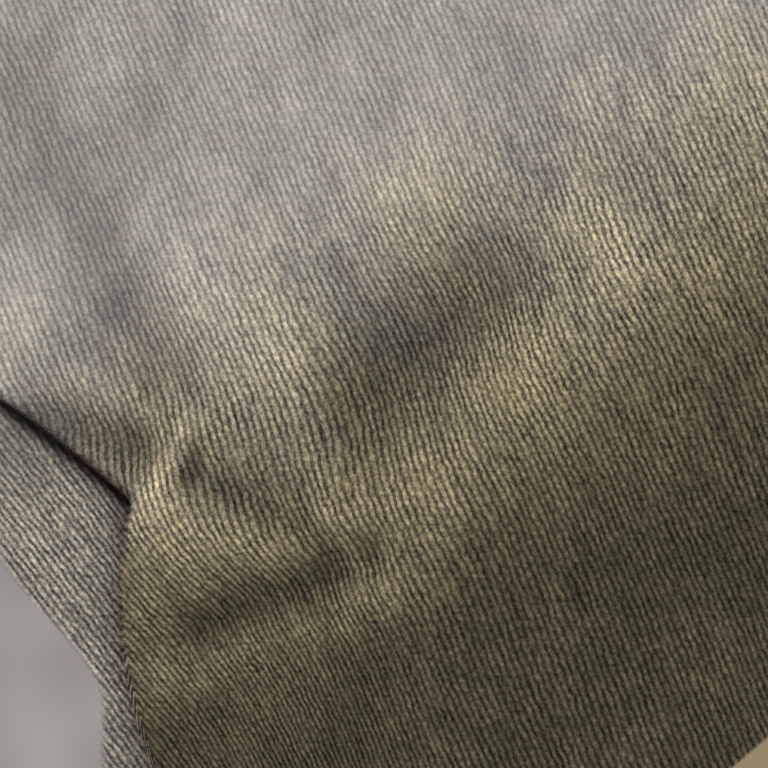
Reproduce this texture procedurally as a WebGL 2 fragment shader.

```glsl
#version 300 es
precision highp float;
uniform vec2 u_resolution;
out vec4 fragColor;

#define RIBS 102.0           // twill ribs across the canvas
#define STITCHES 86.0        // stitches along the height
#define LEAN 0.42            // sideways drift of a rib per unit of height
#define FOLD_BEND 0.07       // how far the folds bend the ribs
#define WEAVE_SOFT 0.21      // weave contrast on the pale, worn side
#define WEAVE_CRISP 0.54     // weave contrast on the shaded side
#define LIGHT_LEVEL 0.605
#define SHADE_LEVEL 0.255
#define COOL_TINT vec3(1.05, 1.00, 0.94)
#define WARM_TINT vec3(1.09, 1.00, 0.78)
#define INDIGO_TINT vec3(0.97, 1.00, 1.00)

const float TAU = 6.2831853;

float hash(vec2 p) {
    vec3 q = fract(p.xyx * vec3(0.1031, 0.1030, 0.0973));
    q += dot(q, q.yzx + 33.33);
    return fract((q.x + q.y) * q.z);
}

float corner(vec2 cell, vec2 offset) {
    float angle = TAU * hash(cell);
    return dot(vec2(cos(angle), sin(angle)), offset);
}

// Gradient noise, about -0.7 to 0.7
float noise(vec2 p) {
    vec2 i = floor(p), f = fract(p), e = vec2(0.0, 1.0);
    vec2 s = f * f * f * (f * (f * 6.0 - 15.0) + 10.0);
    return mix(mix(corner(i, f), corner(i + e.yx, f - e.yx), s.x),
               mix(corner(i + e, f - e), corner(i + e.yy, f - e.yy), s.x), s.y);
}

// Soft band around a segment, 1 on its axis
float band(vec2 p, vec2 a, vec2 b, float width) {
    vec2 ab = b - a;
    float h = clamp(dot(p - a, ab) / dot(ab, ab), 0.0, 1.0);
    float d = length(p - a - h * ab) / width;
    return exp(-d * d);
}

// Broad folds: positive faces the light
float folds(vec2 p) {
    float f = 0.10 * band(p, vec2(0.50, 0.29), vec2(0.80, 0.66), 0.075);
    f -= 0.15 * band(p, vec2(0.46, 0.49), vec2(0.62, 0.63), 0.085);
    f += 0.05 * band(p, vec2(0.20, 0.70), vec2(0.36, 0.50), 0.060);
    f -= 0.11 * band(p, vec2(0.03, 0.88), vec2(0.20, 0.52), 0.060);
    f -= 0.18 * band(p, vec2(0.06, 0.46), vec2(0.18, 0.42), 0.035);
    f += 0.06 * band(p, vec2(0.38, 0.56), vec2(0.43, 0.31), 0.040);
    f -= 0.09 * band(p, vec2(0.27, 0.38), vec2(0.42, 0.29), 0.030);
    f += 0.08 * band(p, vec2(0.20, 0.32), vec2(0.36, 0.29), 0.045);
    f -= 0.11 * band(p, vec2(0.26, 0.19), vec2(0.48, 0.28), 0.035);
    return f + 0.07 * band(p, vec2(0.22, 0.12), vec2(0.50, 0.23), 0.045);
}

// Twill weave around 0: broken ribs, small stitches, worn yarn
float twill(vec2 p, float lean, float bend) {
    float rib = (p.x + lean * (p.y - 0.25) + bend) * RIBS + 0.3 * noise(p * 60.0);
    float row = floor(rib + 0.5);
    float across = rib - row;
    float along = p.y * STITCHES - 0.3 * across + hash(vec2(row, 7.0));
    float ridge = smoothstep(0.05, 0.85, 0.5 + 0.5 * cos(TAU * across));
    float bead = 0.84 + 0.16 * cos(TAU * along);
    float ribDepth = 1.0 + 0.6 * noise(p * 28.0 + 3.0);
    float slub = 0.45 * noise(vec2(row * 3.7, along * 0.75))
               + 0.35 * noise(vec2(rib * 0.55, along * 0.22));
    float fuzz = 0.45 * noise(p * 130.0 + 9.0) + 0.65 * noise(p * 250.0);
    float visible = 1.0 - smoothstep(0.3, 0.5, RIBS / u_resolution.y);
    return visible * (ribDepth * (ridge * bead - 0.46) + slub + fuzz);
}

void main() {
    vec2 p = gl_FragCoord.xy / u_resolution;
    float soft = 0.003 + 1.0 / u_resolution.y;
    float relief = folds(p);
    float patches = noise(p * vec2(8.0, 6.0)) + 0.6 * noise(p * vec2(23.0, 15.0) + 5.0);

    // Main cloth, lit from the upper left
    float away = 0.5 * p.x + 1.0 - p.y;
    float level = mix(LIGHT_LEVEL, SHADE_LEVEL, smoothstep(0.38, 1.18, away)) + relief;
    float lowerLeft = (1.0 - smoothstep(0.15, 0.5, p.y)) * (1.0 - smoothstep(0.2, 0.6, p.x));
    float lean = LEAN + 0.45 * lowerLeft;
    float warmth = smoothstep(0.35, 0.95, away + 0.15 * patches);

    // Tucked panel below the crease at the left
    float creaseY = 0.48 - 0.62 * p.x - p.x * p.x;
    float edgeX = 0.158 + 0.9 * (p.y - 0.22) * (p.y - 0.22);
    float panel = (1.0 - smoothstep(-soft, soft, p.y - creaseY))
                * (1.0 - smoothstep(-soft, soft, p.x - edgeX));
    float panelLevel = 0.50 - 0.22 * exp(-max(edgeX - p.x, 0.0) / 0.022)
                     - 0.16 * exp(-max(creaseY - p.y, 0.0) / 0.03);
    level = mix(level, panelLevel, panel);
    lean = mix(lean, 0.75, panel);
    warmth = mix(warmth, 0.25, panel);

    // Rolled lip and the deep crease beside it
    level += 0.08 * band(p, vec2(0.237, 0.44), vec2(0.19, 0.35), 0.016);
    level -= 0.12 * band(p, vec2(0.258, 0.43), vec2(0.245, 0.38), 0.014);
    level -= 0.28 * band(p, vec2(0.0, 0.478), vec2(0.165, 0.352), 0.010);
    level = max(level * (1.0 + 0.14 * patches), 0.06);

    // Threads: pale yarn over indigo
    float sway = 0.012 * noise(p * 3.5 + 2.0) + 0.002 * patches;
    float weave = twill(p, lean, FOLD_BEND * relief + sway);
    float contrast = mix(WEAVE_SOFT, WEAVE_CRISP, smoothstep(0.35, 0.8, away));
    vec3 tint = mix(COOL_TINT, WARM_TINT, warmth);
    float indigo = (1.0 - smoothstep(-0.5, 0.2, weave)) * mix(0.5, 0.2, warmth);
    vec3 color = level * max(1.0 + contrast * weave, 0.2) * mix(tint, INDIGO_TINT, indigo);

    // Smooth backdrop at the lower left, pale strip at the lower right
    float backX = 0.14 * (1.0 - smoothstep(0.08, 0.31, p.y)) - 0.005;
    vec3 backdrop = vec3(0.63, 0.61, 0.60) * (0.97 + 0.12 * noise(p * 9.0) - 1.2 * p.x * p.y);
    color = mix(color, backdrop, 1.0 - smoothstep(-0.008, 0.008, p.x - backX));
    float strip = smoothstep(-soft, soft, 0.85 * (p.x - 0.952) - p.y);
    fragColor = vec4(clamp(mix(color, vec3(0.59, 0.53, 0.42), strip), 0.0, 1.0), 1.0);
}
```
